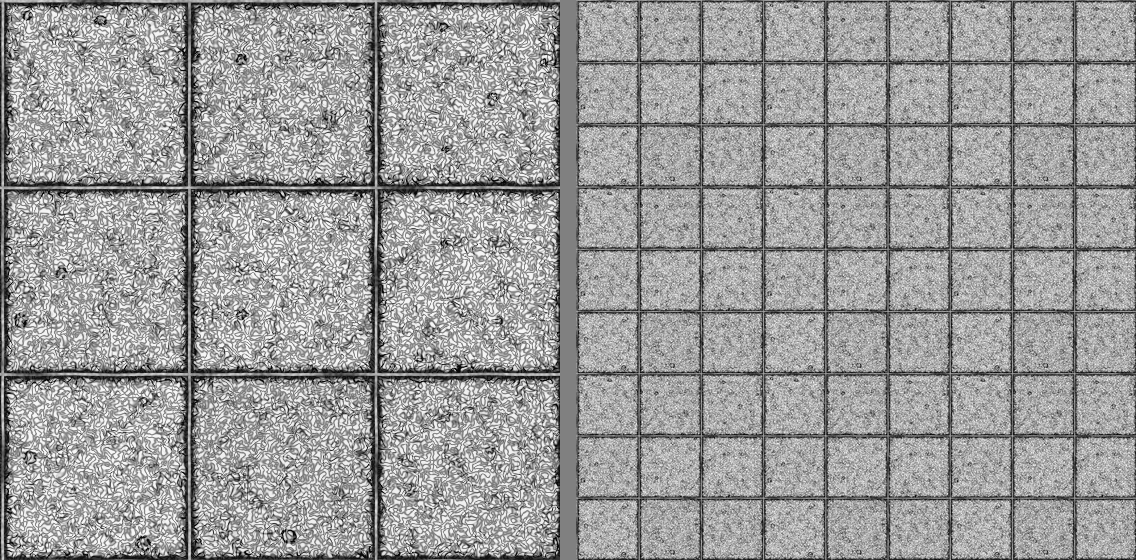
Left: one tile. Right: repeated 3 by 3.
This texture map is drawn by a WebGL 1 fragment shader. Its source:

```glsl
precision highp float;

uniform vec2 u_resolution;

// Layout, in canvas widths
const float TILES = 3.0;
const vec2 JOINT_OFFSET = vec2(0.005, -0.002);
const float JOINT_WOBBLE = 0.0018;
const float GROUT_HALF_WIDTH = 0.0024;
const float EDGE_WIDTH = 0.0075;
const float EDGE_RAGGED = 0.006;
const float EDGE_SHADE_WIDTH = 0.022;

// Wrinkle scales: whole cells across the canvas
const float FINE_CELLS = 142.0;
const float SCRIBBLE_CELLS = 66.0;
const float PATCH_CELLS = 24.0;
const float WARP_CELLS = 48.0;
const float WARP_AMOUNT = 0.007;
const float PIT_CELLS = 13.0;
const float PIT_CHANCE = 0.38;

// Grey levels
const float PAPER = 0.95;
const float CREASE = 0.50;
const float SCRIBBLE_DEPTH = 0.36;
const float EDGE_INK = 0.06;
const float GROUT_DARK = 0.30;
const float GROUT_LIGHT = 0.74;

vec2 hash2(vec2 p) {
  vec3 q = fract(p.xyx * vec3(0.1031, 0.1030, 0.0973));
  q += dot(q, q.yzx + 33.33);
  return fract((q.xx + q.yz) * q.zy);
}

float cornerSlope(vec2 cell, vec2 offset, float period, float seed) {
  float angle = 6.2832 * hash2(mod(cell, period) + seed).x;
  return dot(vec2(cos(angle), sin(angle)), offset);
}

// Gradient noise that wraps over the unit square
float noise(vec2 p, float period, float seed) {
  p *= period;
  vec2 i = floor(p);
  vec2 f = p - i;
  vec2 u = f * f * f * (f * (f * 6.0 - 15.0) + 10.0);
  vec2 e = vec2(1.0, 0.0);
  float low = mix(cornerSlope(i, f, period, seed),
                  cornerSlope(i + e.xy, f - e.xy, period, seed), u.x);
  float high = mix(cornerSlope(i + e.yx, f - e.yx, period, seed),
                   cornerSlope(i + e.xx, f - e.xx, period, seed), u.x);
  return mix(low, high, u.y);
}

// Thin dark line along the zero contour of the noise
float contour(float n, float width) {
  return 1.0 - smoothstep(0.0, width, abs(n));
}

// Scattered oval pits: inked rim with a fainter core
float pits(vec2 p) {
  vec2 cell = floor(p * PIT_CELLS);
  vec2 id = mod(cell, PIT_CELLS);
  vec2 place = hash2(id + 211.0);
  vec2 shape = hash2(id + 307.0);
  vec2 chance = hash2(id + 401.0);
  vec2 q = (p * PIT_CELLS - cell - mix(vec2(0.28), vec2(0.72), place)) / PIT_CELLS;
  q.x *= mix(0.75, 1.35, shape.x);
  float radius = mix(0.004, 0.011, shape.y);
  float dist = length(q);
  float rim = 1.0 - smoothstep(0.0008, 0.0042, abs(dist - radius));
  float core = 0.35 * (1.0 - smoothstep(0.0, radius, dist));
  float strength = mix(0.15, 0.62, chance.y * chance.y);
  return max(rim, core) * strength * step(chance.x, PIT_CHANCE);
}

void main() {
  vec2 p = gl_FragCoord.xy / u_resolution;
  vec2 warp = vec2(noise(p, WARP_CELLS, 11.0), noise(p, WARP_CELLS, 83.0));
  vec2 crumpled = p + WARP_AMOUNT * warp;

  // Crinkled tile face
  float fine = smoothstep(0.0, 0.36, abs(noise(crumpled, FINE_CELLS, 29.0)));
  float tone = mix(CREASE, PAPER, fine);
  float patches = smoothstep(-0.25, 0.35, noise(p, PATCH_CELLS, 47.0));
  float scribble = contour(noise(crumpled, SCRIBBLE_CELLS, 61.0), 0.15);
  tone -= SCRIBBLE_DEPTH * scribble * patches;
  tone -= pits(p + 0.6 * WARP_AMOUNT * warp) * mix(1.0, 0.6, fine);

  // Distance to the nearest joint
  vec2 wobble = JOINT_WOBBLE * vec2(noise(p, 12.0, 101.0), noise(p, 12.0, 127.0));
  vec2 grid = (p - JOINT_OFFSET + wobble) * TILES;
  vec2 toJoint = abs(fract(grid + 0.5) - 0.5) / TILES;
  float d = min(toJoint.x, toJoint.y);

  // Small change of tone from tile to tile
  tone += 0.03 * (hash2(mod(floor(grid), TILES) + 503.0).x - 0.5);

  // Ragged inked edges with a soft shade behind them
  float shade = 1.0 - smoothstep(EDGE_WIDTH, EDGE_SHADE_WIDTH, d);
  tone -= shade * (0.10 + 0.38 * scribble);
  float ragged = d + EDGE_RAGGED * noise(crumpled, SCRIBBLE_CELLS, 149.0);
  float ink = 1.0 - smoothstep(EDGE_WIDTH - 0.002, EDGE_WIDTH + 0.0035, ragged);
  tone = mix(tone, EDGE_INK + 0.14 * fine, ink);

  // Pale grout, worn dark in places
  float wear = smoothstep(-0.45, 0.15, noise(p, 9.0, 173.0));
  float grout = mix(GROUT_DARK, GROUT_LIGHT, wear) + 0.25 * noise(p, FINE_CELLS, 191.0);
  float groutMask = 1.0 - smoothstep(GROUT_HALF_WIDTH - 0.0012, GROUT_HALF_WIDTH + 0.0012, d);
  tone = mix(tone, grout, groutMask);

  gl_FragColor = vec4(vec3(clamp(tone, 0.03, 0.97)), 1.0);
}
```
